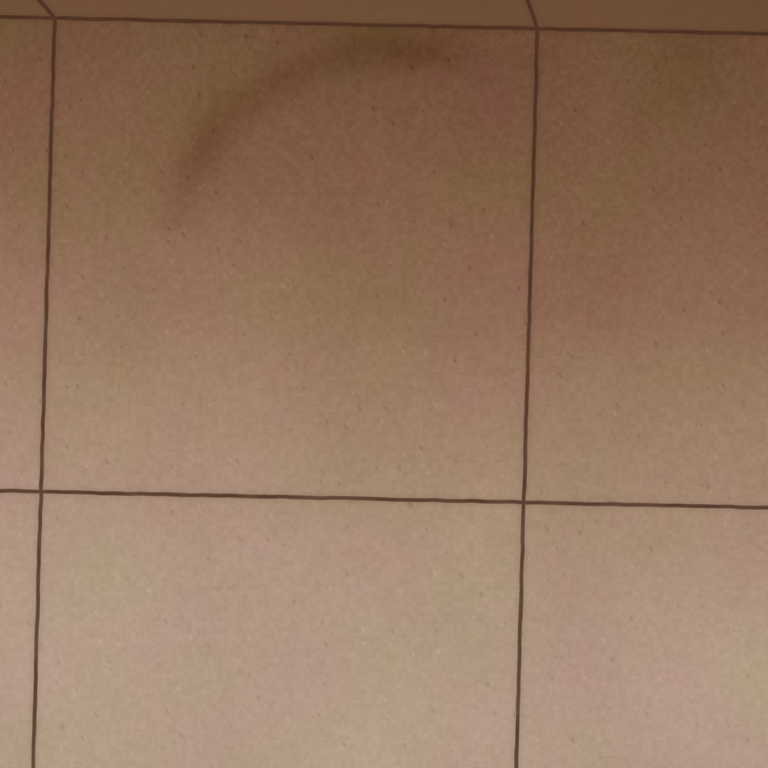
Give the GLSL for this texture, as a WebGL 2 fragment shader.

```glsl
#version 300 es
precision highp float;
// Large beige stone tiles with thin dark joints, seen slightly askew below a plain ledge.
// A sheared grid gives the joints; a shade ramp, layered noise, scuffs and
// scattered pits give the worn, unevenly lit surface.

#define TILE_SIZE vec2(0.629, 0.617)
#define GRID_ORIGIN vec2(0.043, 0.361)
#define SKEW vec2(0.029, -0.022)
#define JOINT_WIDTH 0.0048
#define LEDGE_ROW 1.0
#define SHADE_DARK vec3(0.405, 0.282, 0.195)
#define SHADE_MID vec3(0.560, 0.410, 0.302)
#define SHADE_LIGHT vec3(0.705, 0.610, 0.532)
#define JOINT_COLOR vec3(0.285, 0.180, 0.125)
#define MOTTLE 0.045
#define GRAIN 0.040
#define PIT_CELLS 30.0

uniform vec2 u_resolution;
out vec4 fragColor;

float hash(vec2 p) {
    vec3 q = fract(p.xyx * vec3(0.1031, 0.1030, 0.0973));
    q += dot(q, q.yzx + 33.33);
    return fract((q.x + q.y) * q.z);
}

float noise(vec2 p) {
    vec2 cell = floor(p), f = fract(p);
    f = f * f * (3.0 - 2.0 * f);
    float low = mix(hash(cell), hash(cell + vec2(1, 0)), f.x);
    float high = mix(hash(cell + vec2(0, 1)), hash(cell + vec2(1, 1)), f.x);
    return mix(low, high, f.y);
}

// Layered noise, centred on zero
float fbm(vec2 p) {
    float sum = 0.0, gain = 0.5;
    for (int i = 0; i < 5; i++) {
        sum += gain * (noise(p) - 0.5);
        p = mat2(1.6, 1.2, -1.2, 1.6) * p + 17.3;
        gain *= 0.5;
    }
    return sum;
}

float stroke(float dist, float width, float soft) {
    return 1.0 - smoothstep(0.5 * width - soft, 0.5 * width + soft, abs(dist));
}

// Small slanted marks: positive for pits, negative for pale flecks
float pits(vec2 uv) {
    vec2 p = uv * PIT_CELLS, home = floor(p);
    float sum = 0.0;
    for (int k = 0; k < 9; k++) {
        vec2 cell = home + vec2(k % 3 - 1, k / 3 - 1);
        vec2 d = p - cell - vec2(hash(cell + 3.1), hash(cell + 8.7));
        d.x += 0.35 * d.y;
        float radius = mix(0.05, 0.13, hash(cell + 21.4));
        float kind = hash(cell + 40.2);
        float strength = kind < 0.28 ? 1.0 : (kind > 0.78 ? -0.7 : 0.0);
        sum += strength * (1.0 - smoothstep(0.0, radius, length(d * vec2(1.0, 0.65))));
    }
    return sum;
}

// Soft curved smear and a thin scratch on the upper tile
float scuffs(vec2 uv) {
    float ring = length(uv - vec2(0.52, 0.62)) - 0.318 + 0.03 * fbm(uv * 9.0);
    float span = smoothstep(0.19, 0.27, uv.x) * (1.0 - smoothstep(0.52, 0.68, uv.x));
    float smear = exp(-ring * ring / 0.0009) * span * step(0.7, uv.y);
    float bend = uv.y - 0.748 - 0.9 * pow(max(0.27 - uv.x, 0.0), 1.6);
    float reach = smoothstep(0.10, 0.17, uv.x) * (1.0 - smoothstep(0.38, 0.50, uv.x));
    float scratch = stroke(bend, 0.003, 0.003) * reach;
    return smear * (0.8 + fbm(uv * 14.0)) + 0.5 * scratch * noise(uv * 45.0);
}

void main() {
    vec2 uv = gl_FragCoord.xy / u_resolution;
    float pixel = 1.0 / min(u_resolution.x, u_resolution.y);

    // Sheared grid; joints lean left once they pass onto the ledge
    float row = (uv.y - GRID_ORIGIN.y - SKEW.y * uv.x) / TILE_SIZE.y;
    float rise = max(row - LEDGE_ROW, 0.0) * TILE_SIZE.y;
    float column = (uv.x - GRID_ORIGIN.x - SKEW.x * (uv.y - rise)) / TILE_SIZE.x;
    float nearest = floor(column + 0.5);
    float lean = 0.85 - 0.5 * nearest;
    float across = ((column - nearest) * TILE_SIZE.x + lean * rise) * inversesqrt(1.0 + lean * lean * step(1e-5, rise));
    float along = (row - floor(row + 0.5)) * TILE_SIZE.y;
    float ledge = smoothstep(-pixel, pixel, row * TILE_SIZE.y - LEDGE_ROW * TILE_SIZE.y);
    vec2 tile = floor(vec2(column, row));

    // Light falls off towards the top and the right
    float depth = 1.0 - uv.y + 0.10 * (0.45 - uv.x) + 0.10 * fbm(uv * 3.0);
    float light = smoothstep(-0.2, 0.93, depth);
    vec3 color = mix(mix(SHADE_DARK, SHADE_MID, light), mix(SHADE_MID, SHADE_LIGHT, light), light);

    // Stone: tile tint, cloudy brightness, pink to olive drift, grain
    float stone = 1.0 - 0.7 * ledge;
    color += 0.012 * (hash(tile + 5.0) - 0.5) * stone;
    color += MOTTLE * fbm(uv * 6.5 + 4.0) * stone;
    color += vec3(0.022, -0.020, 0.026) * fbm(uv * 8.0 + 31.0) * 1.6 * stone;
    color += GRAIN * (0.6 * noise(uv * 150.0) + 0.6 * noise(uv * 290.0 + 9.0) - 0.6) * stone;
    color -= vec3(0.055, 0.060, 0.055) * scuffs(uv) * (1.0 - ledge);
    color -= 0.055 * pits(uv) * (1.0 - ledge);

    // Joints with a faint dark fringe and uneven depth
    float wobble = 0.0012 * (noise(uv * 60.0) - 0.5);
    float soft = max(pixel, 0.0013);
    float joint = max(stroke(across + wobble, JOINT_WIDTH, soft), stroke(along + wobble, JOINT_WIDTH, soft));
    float gap = min(abs(across), abs(along));
    color *= 1.0 - 0.07 * exp(-gap * gap / 0.00004);
    color = mix(color, JOINT_COLOR + 0.05 * light, joint * (0.78 + 0.2 * noise(uv * 40.0)));

    fragColor = vec4(clamp(color, 0.0, 1.0), 1.0);
}
```
